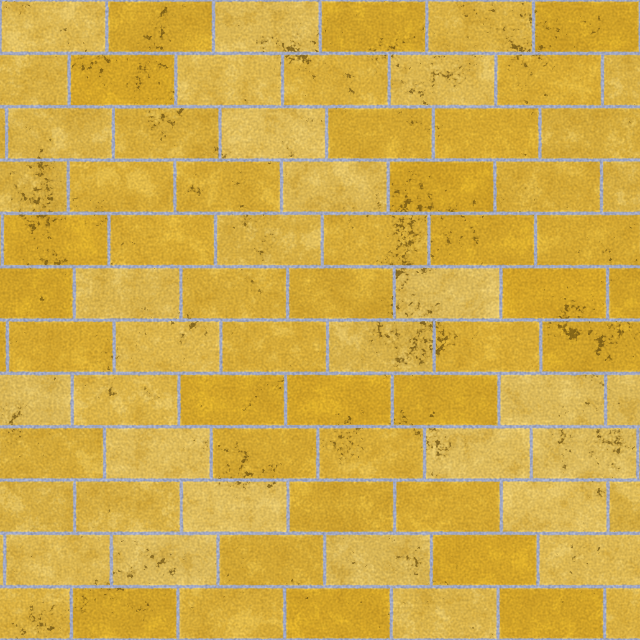
This texture is drawn by a WebGL 2 fragment shader. Its source:

```glsl
#version 300 es
precision highp float;
// Running-bond wall of ochre and sand bricks with thin blue-grey joints.
// Rows are shifted with a little jitter; each brick gets its own tone, and
// wrapping gradient noise adds pale mottling, fine speckled stains and grain.

#define COLUMNS 6.0
#define ROWS 12.0
#define JOINT_WIDTH 0.0050
#define ROW_JITTER 0.13
#define EDGE_WOBBLE 0.0009
#define MOTTLE_CELLS 20.0
#define STAIN_CELLS 7.0
#define SPECK_CELLS 72.0
#define STAIN_LEVEL 0.50
#define GRAIN_CELLS 250.0
#define GRAIN 0.17

uniform vec2 u_resolution;
out vec4 fragColor;

const vec3 OCHRE = vec3(0.82, 0.64, 0.16);
const vec3 SAND = vec3(0.86, 0.73, 0.36);
const vec3 CREAM = vec3(0.94, 0.83, 0.48);
const vec3 GOLD = vec3(0.93, 0.75, 0.19);
const vec3 AMBER = vec3(0.74, 0.56, 0.13);
const vec3 SOOT = vec3(0.36, 0.27, 0.06);
const vec3 GROUT = vec3(0.63, 0.66, 0.77);

// Integer hash of a lattice point, two values in 0..1
vec2 hash2(vec2 p) {
    const uint K = 1664525u;
    uvec2 v = uvec2(ivec2(p)) * K + 1013904223u;
    v.x += v.y * K;
    v.y += v.x * K;
    v ^= v >> 16u;
    v.x += v.y * K;
    v.y += v.x * K;
    v ^= v >> 16u;
    return vec2(v & 65535u) / 65535.0;
}

float cornerSlope(vec2 cell, vec2 corner, vec2 f, float cells, float seed) {
    vec2 slope = hash2(mod(cell + corner, cells) + seed) * 2.0 - 1.0;
    return dot(slope, f - corner);
}

// Gradient noise that wraps at the canvas borders
float gradientNoise(vec2 uv, float cells, float seed) {
    vec2 p = uv * cells;
    vec2 i = floor(p);
    vec2 f = p - i;
    vec2 u = f * f * f * (f * (f * 6.0 - 15.0) + 10.0);
    vec2 e = vec2(0.0, 1.0);
    float low = mix(cornerSlope(i, e.xx, f, cells, seed), cornerSlope(i, e.yx, f, cells, seed), u.x);
    float high = mix(cornerSlope(i, e.xy, f, cells, seed), cornerSlope(i, e.yy, f, cells, seed), u.x);
    return mix(low, high, u.y);
}

float fbm(vec2 uv, float cells, float seed, int octaves, float gain) {
    float sum = 0.0;
    float weight = 1.0;
    for (int i = 0; i < octaves; i++) {
        sum += weight * gradientNoise(uv, cells, seed + float(i) * 517.0);
        cells *= 2.0;
        weight *= gain;
    }
    return sum;
}

void main() {
    vec2 uv = gl_FragCoord.xy / u_resolution;
    float pixel = 1.0 / min(u_resolution.x, u_resolution.y);

    // Brick grid: alternate rows shifted, each with its own small jitter
    float row = floor(uv.y * ROWS);
    float shift = mix(0.65, 0.02, mod(row, 2.0)) + ROW_JITTER * (hash2(vec2(row, 71.0)).x - 0.5);
    vec2 grid = vec2(uv.x * COLUMNS - shift, uv.y * ROWS);
    vec2 brick = vec2(mod(floor(grid.x), COLUMNS), row);
    vec2 gap = (0.5 - abs(fract(grid) - 0.5)) / vec2(COLUMNS, ROWS);
    float jointDistance = min(gap.x, gap.y);

    // Noise layers
    float mottle = fbm(uv, MOTTLE_CELLS, 100.0, 5, 0.75);
    float grain = gradientNoise(uv, GRAIN_CELLS, 900.0);
    float cluster = fbm(uv, STAIN_CELLS, 3000.0, 3, 0.7);
    float speck = fbm(uv, SPECK_CELLS, 6000.0, 3, 0.8);

    // Brick tone, pale and deep patches, chalky rim
    vec2 tone = hash2(brick + 211.0);
    vec3 color = mix(OCHRE, SAND, smoothstep(0.0, 1.0, tone.x)) * (0.985 + 0.03 * tone.y);
    vec3 pale = mix(GOLD, CREAM, smoothstep(0.1, 0.6, tone.x));
    color = mix(color, pale, 0.5 * smoothstep(0.0, 0.6, mottle));
    color = mix(color, AMBER, 0.35 * smoothstep(0.05, 0.65, -mottle));
    float rim = 1.0 - smoothstep(0.0, 0.004, jointDistance - 0.5 * JOINT_WIDTH);
    color = mix(color, CREAM, rim * 0.35 * smoothstep(-0.2, 0.3, mottle + speck));

    // Stains: a faint veil with fine broken specks inside it
    float veil = smoothstep(0.15, 0.55, cluster + 0.35 * mottle);
    float stain = 0.9 * cluster + 0.75 * speck;
    color = mix(color, AMBER * 0.9, 0.35 * veil * smoothstep(-0.3, 0.3, speck));
    color = mix(color, SOOT, 0.62 * smoothstep(STAIN_LEVEL, STAIN_LEVEL + 0.3, stain));
    color *= 1.0 + GRAIN * grain;

    // Joints with slightly ragged, smoothed edges
    float edge = jointDistance - 0.5 * JOINT_WIDTH + EDGE_WOBBLE * (speck + grain);
    float soft = max(0.8 * pixel, 0.0013);
    vec3 grout = GROUT * (1.0 + 1.5 * GRAIN * grain);
    color = mix(grout, color, smoothstep(-soft, soft, edge));

    fragColor = vec4(color, 1.0);
}
```
